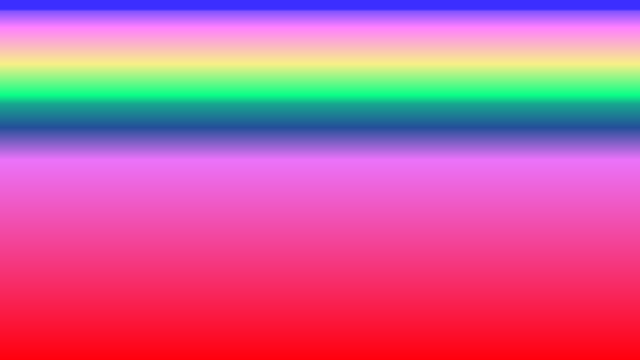
Write a Shadertoy shader that draws this background.

```glsl
// Horizontal rainbow sky: a red to violet ramp below bright spectral bands.

// Blends linearly from the colour below to the next one between two heights.
vec3 ramp(vec3 below, vec3 next, float start, float end, float height) {
    return mix(below, next, clamp((height - start) / (end - start), 0.0, 1.0));
}

void mainImage(out vec4 fragColor, in vec2 fragCoord) {
    float height = fragCoord.y / iResolution.y;

    // Palette, from the bottom edge to the top
    const vec3 red    = vec3(1.00, 0.00, 0.05);
    const vec3 orchid = vec3(0.92, 0.45, 0.98);
    const vec3 navy   = vec3(0.14, 0.31, 0.60);
    const vec3 teal   = vec3(0.09, 0.65, 0.56);
    const vec3 green  = vec3(0.04, 1.00, 0.53);
    const vec3 yellow = vec3(0.97, 0.94, 0.53);
    const vec3 pink   = vec3(1.00, 0.50, 1.00);
    const vec3 violet = vec3(0.52, 0.33, 1.00);
    const vec3 blue   = vec3(0.235, 0.18, 1.00);

    // Broad lower glow
    vec3 color = ramp(red, orchid, 0.0, 0.556, height);

    // Dark band rising into green
    color = ramp(color, navy, 0.556, 0.646, height);
    color = ramp(color, teal, 0.646, 0.711, height);
    color = ramp(color, green, 0.711, 0.736, height);

    // Pale upper bands and the blue cap
    color = ramp(color, yellow, 0.736, 0.822, height);
    color = ramp(color, pink, 0.822, 0.924, height);
    color = ramp(color, violet, 0.924, 0.968, height);
    color = ramp(color, blue, 0.968, 0.975, height);

    fragColor = vec4(color, 1.0);
}
```
